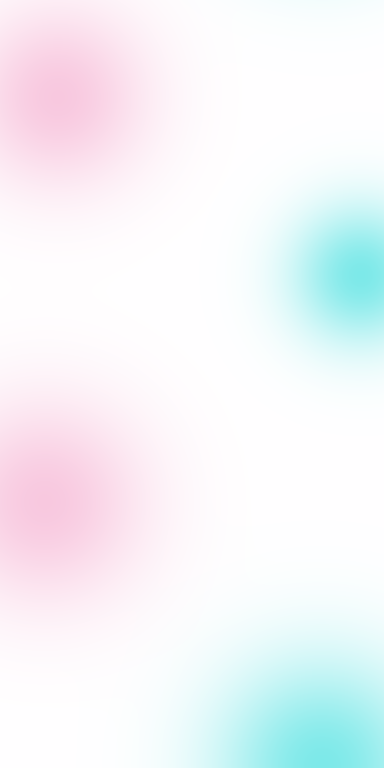
Reproduce this background procedurally as a WebGL 2 fragment shader.

```glsl
#version 300 es
precision highp float;

// Soft pink and aqua glows drifting along the sides of a white page.
// Each glow is a Gaussian falloff around a centre, blended over the
// colour below it. Lengths are in canvas widths, so the page is 1 by 2.

uniform vec2 u_resolution;
out vec4 fragColor;

const vec3 PAPER = vec3(1.0, 0.998, 1.0);
const vec3 PINK = vec3(0.973, 0.785, 0.875);
const vec3 AQUA = vec3(0.49, 0.913, 0.913);

const int GLOW_COUNT = 5;

// Glow layout: centre x, centre y, spread, hue (0 = pink, 1 = aqua)
const vec4 GLOWS[GLOW_COUNT] = vec4[GLOW_COUNT](
  vec4(0.151, 1.747, 0.166, 0.0),
  vec4(0.117, 0.693, 0.185, 0.0),
  vec4(0.940, 1.284, 0.126, 1.0),
  vec4(0.840, 0.005, 0.192, 1.0),
  vec4(0.840, 2.370, 0.170, 1.0)
);

// Bell-shaped strength: 1 at the centre, fading smoothly to 0
float glowStrength(vec2 point, vec2 centre, float spread) {
  vec2 offset = (point - centre) / spread;
  return exp(-0.5 * dot(offset, offset));
}

// Blend one glow over the colour beneath it
vec3 addGlow(vec3 base, vec2 point, vec4 glow) {
  vec3 tint = mix(PINK, AQUA, glow.w);
  return mix(base, tint, glowStrength(point, glow.xy, glow.z));
}

void main() {
  // Keep the 1:2 layout at any canvas size
  vec2 point = gl_FragCoord.xy / u_resolution * vec2(1.0, 2.0);

  vec3 color = PAPER;
  for (int i = 0; i < GLOW_COUNT; i++) {
    color = addGlow(color, point, GLOWS[i]);
  }
  fragColor = vec4(color, 1.0);
}
```
